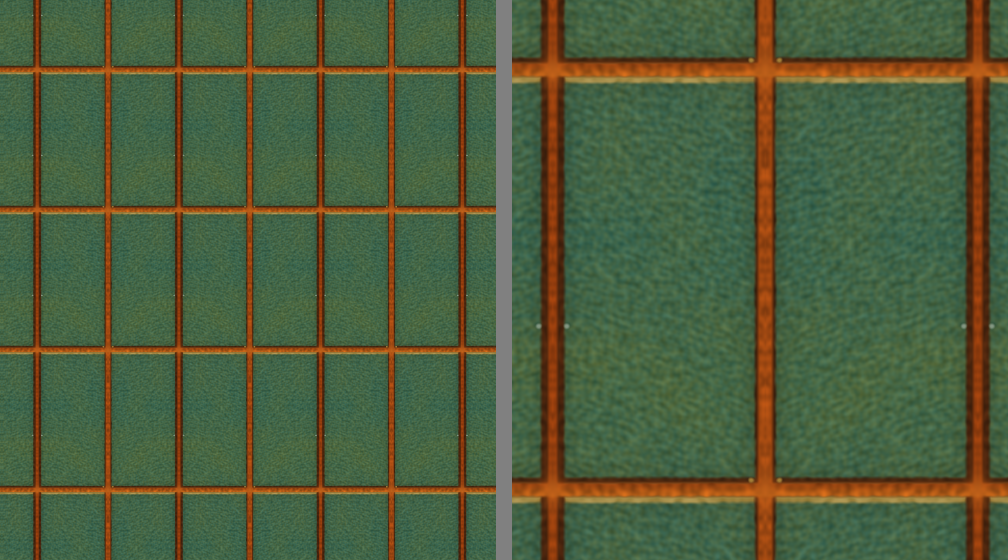
Left: the whole. Right: its middle third, enlarged.
Write a Shadertoy shader that draws this pattern.

```glsl
vec2 gradient(vec2 cell, vec2 period) {
    cell = mod(cell, period);
    float angle = 6.2832 * fract(sin(dot(cell, vec2(127.1, 311.7))) * 43758.5);
    return vec2(cos(angle), sin(angle));
}

// Gradient noise that wraps after a whole period
float noise(vec2 p, vec2 period) {
    vec2 i = floor(p), f = fract(p);
    vec2 w = f * f * f * (f * (f * 6.0 - 15.0) + 10.0);
    vec2 e = vec2(0.0, 1.0);
    float a = dot(gradient(i, period), f);
    float b = dot(gradient(i + e.yx, period), f - e.yx);
    float c = dot(gradient(i + e.xy, period), f - e.xy);
    float d = dot(gradient(i + e.yy, period), f - e.yy);
    return mix(mix(a, b, w.x), mix(c, d, w.x), w.y);
}

float band(float x, float lo, float hi, float soft) {
    return smoothstep(lo - soft, lo + soft, x) * (1.0 - smoothstep(hi - soft, hi + soft, x));
}

// Distance to the nearest heavy joint; mirrors neighbouring tiles, seven across
float mirroredColumn(float x) {
    float q = mod(x, 7.0);
    return q < 6.0 ? abs(mod(q + 1.0, 2.0) - 1.0) : min(q - 6.0, 7.0 - q);
}

vec3 glaze(vec2 t) {
    float grain = noise(t * vec2(34.0, 64.0), vec2(64.0));
    float weave = noise(vec2(t.x * 20.0 + t.y * 40.0, t.y * 60.0), vec2(40.0, 60.0));
    float mottle = noise(t * vec2(4.0, 7.0) + 0.3, vec2(7.0));
    float tint = noise(t * vec2(40.0, 70.0) + 9.5, vec2(70.0));
    vec3 col = vec3(0.265, 0.398, 0.278);
    col += vec3(0.07, 0.075, 0.06) * (grain + weave);
    col += vec3(0.05, 0.0, -0.05) * tint;
    col += vec3(0.04, 0.01, -0.025) * mottle;
    // Warmer low in the tile, cooler above its middle
    col += vec3(0.018, 0.008, -0.015) * exp(-pow((t.y - 0.25) * 6.0, 2.0));
    col -= vec3(0.015, 0.0, -0.008) * exp(-pow((t.y - 0.6) * 6.0, 2.0));
    return col;
}

void mainImage(out vec4 fragColor, in vec2 fragCoord) {
    vec2 uv = fragCoord / iResolution.xy;
    float u = mirroredColumn(uv.x * 7.0 - 0.525);
    float v = fract(uv.y * 4.0 - 0.5);
    vec2 tile = vec2(u, v);
    bool heavy = u < 0.5;

    // Joint distances in 1/680 of the canvas width; y is positive above a joint
    float soft = max(1.0, 500.0 / iResolution.x);
    float rough = noise(tile * vec2(26.0, 48.0) + 3.7, vec2(48.0));
    float x = min(u, 1.0 - u) * 97.0 + rough * 0.5;
    float y = (v - round(v)) * 192.0 + rough * 0.6;

    vec3 col = glaze(tile);
    col *= 1.0 - 0.16 * exp(-x * x / 70.0) - 0.12 * exp(-y * y / 90.0);

    // Pale lip below each horizontal joint, shadow above it
    vec3 shadow = vec3(0.28, 0.125, 0.04) * (1.0 + 0.5 * rough);
    col = mix(col, vec3(0.68, 0.56, 0.28) + 0.12 * rough, 0.9 * band(y, -5.9, -3.0, soft));
    col = mix(col, shadow, 0.9 * band(y, 3.0, 5.7, soft));

    // Vertical joints: heavy ones have broad dark sides
    float core = heavy ? 2.1 : 3.3;
    float side = heavy ? 5.3 : 4.7;
    vec3 rust = heavy ? vec3(0.57, 0.235, 0.05) : vec3(0.61, 0.275, 0.065);
    rust *= 1.0 + 0.35 * rough;
    col = mix(col, shadow, 0.95 * (1.0 - smoothstep(side - soft, side + soft, x)));
    col = mix(col, rust, 1.0 - smoothstep(core - soft, core + soft, x));

    // Horizontal joints brighten downwards
    vec3 clay = mix(vec3(0.72, 0.37, 0.09), vec3(0.56, 0.25, 0.06), smoothstep(-2.5, 3.0, y));
    col = mix(col, clay * (1.0 + 0.4 * rough), band(y, -3.1, 3.4, soft));

    // Glow where joints cross, trailing along the vertical ones
    float glow = exp(-x * x / 22.0 - y * y / 34.0);
    float trail = exp(-x * x / 5.0 - abs(y) / 11.0);
    col = mix(col, vec3(0.78, 0.39, 0.10), 0.65 * glow);
    col = mix(col, vec3(0.72, 0.36, 0.10), 0.45 * trail);

    // Chips: pale beside heavy joints, yellow at the corners of light ones
    vec2 chip = heavy ? vec2(x - 6.3, (v - 0.39) * 192.0) : vec2(x - 6.4, y - 4.4);
    vec3 chipColor = heavy ? vec3(0.60, 0.67, 0.60) : vec3(0.75, 0.60, 0.26);
    col = mix(col, chipColor, 0.75 * (1.0 - smoothstep(0.3, 0.8 + soft, length(chip))));

    fragColor = vec4(clamp(col, 0.0, 1.0), 1.0);
}
```
